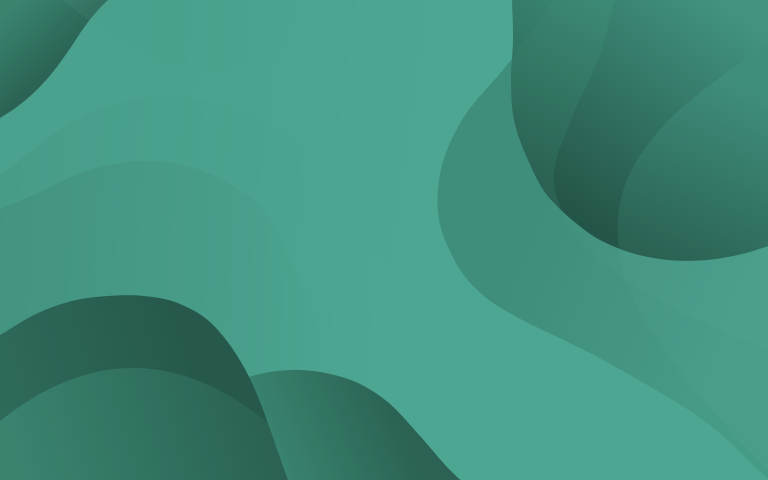
Reproduce this background procedurally as a WebGL 2 fragment shader.

```glsl
#version 300 es
precision highp float;
// Overlapping soft green waves: dark hills, a shaded bowl and faint translucent swells.

uniform vec2 u_resolution;
out vec4 outColor;

// Height of the design grid; x runs right, y runs down from the top.
const float GRID = 480.0;

// Palette
const vec3 MINT      = vec3(0.298, 0.650, 0.572);
const vec3 MINT_SOFT = vec3(0.290, 0.635, 0.555);
const vec3 SWELL     = vec3(0.278, 0.612, 0.532);
const vec3 SWELL_LOW = vec3(0.262, 0.578, 0.502);
const vec3 TEAL      = vec3(0.248, 0.555, 0.485);
const vec3 TEAL_PALE = vec3(0.276, 0.607, 0.528);
const vec3 FERN      = vec3(0.225, 0.515, 0.437);
const vec3 PINE      = vec3(0.167, 0.385, 0.328);
const vec3 DEEP      = vec3(0.143, 0.335, 0.285);

// Edge profiles, evenly spaced along one axis
const float CORNER[9]     = float[9](118., 109., 98., 84.5, 68., 48.5, 27.5, 10., -4.);
const float SWELL_TOP[9]  = float[9](176., 139., 111., 99., 98.5, 109., 132., 168., 252.);
const float SWELL_IN[9]   = float[9](209., 193., 175., 164., 161., 167., 183., 214., 290.);
const float HILL[9]       = float[9](335., 314., 301., 296., 296., 304., 328., 383., 480.);
const float MOUND[9]      = float[9](379., 372., 370., 374., 384., 404., 436., 470., 497.);
const float SLOPE[9]      = float[9](553., 511., 462., 439., 445., 489., 603., 703., 769.);
const float BOWL_SIDE[9]  = float[9](512., 513., 511., 514., 528., 551., 598., 660., 740.);
const float BOWL_BASE[9]  = float[9](160., 190., 227.5, 249., 259., 260.5, 254.5, 242., 228.);
const float FOLD[9]       = float[9](615., 598., 571., 554., 580., 658., 790., 930., 1070.);
const float FOLD_OUTER[9] = float[9](835., 744., 669., 627., 618., 634., 672., 721., 778.);

// Cubic spline through nine evenly spaced values, straight beyond the ends.
float spline(float t, float k[9]) {
  float start = clamp(floor(t), 0.0, 7.0);
  int n = int(start);
  float a = k[n], b = k[n + 1];
  float slopeA = n == 0 ? b - a : 0.5 * (b - k[max(n - 1, 0)]);
  float slopeB = n == 7 ? b - a : 0.5 * (k[min(n + 2, 8)] - a);
  float raw = t - start;
  float f = clamp(raw, 0.0, 1.0);
  float g = 1.0 - f;
  float curve = g * g * (1.0 + 2.0 * f) * a + f * f * (3.0 - 2.0 * f) * b
              + f * g * (g * slopeA - f * slopeB);
  return curve + slopeA * min(raw, 0.0) + slopeB * max(raw - 1.0, 0.0);
}

// Antialiased coverage of the positive side of d.
float cover(float d) {
  return clamp(0.5 + d / max(length(vec2(dFdx(d), dFdy(d))), 1e-4), 0.0, 1.0);
}

// Regions below a profile over x, and right of a profile over y.
float below(vec2 p, float x0, float span, float k[9]) {
  return cover(p.y - spline((p.x - x0) / span, k));
}
float rightOf(vec2 p, float span, float k[9]) {
  return cover(p.x - spline(p.y / span, k));
}

// Linear gradient between two points.
vec3 ramp(vec2 p, vec2 from, vec2 to, vec3 a, vec3 b) {
  vec2 axis = to - from;
  return mix(a, b, clamp(dot(p - from, axis) / dot(axis, axis), 0.0, 1.0));
}

void main() {
  vec2 p = vec2(gl_FragCoord.x, u_resolution.y - gl_FragCoord.y) * GRID / u_resolution.y;

  // Backdrop with a faint drape at the top
  vec3 col = ramp(p, vec2(150, 100), vec2(430, 140), MINT_SOFT, MINT);
  float drape = cover(70.0 * sin((p.x - 62.0) * 0.0108) - p.y) * step(p.x, 360.0);
  col = mix(col, SWELL, 0.25 * drape * smoothstep(320.0, 140.0, p.x));

  // Translucent swells, fading to the right
  float swell = below(p, 0.0, 47.0, SWELL_TOP);
  col = mix(col, ramp(p, vec2(0, 240), vec2(385, 260), SWELL, MINT), swell);
  float swellIn = below(p, 0.0, 38.0, SWELL_IN);
  col = mix(col, ramp(p, vec2(0, 240), vec2(330, 260), SWELL_LOW, MINT_SOFT),
            swellIn * smoothstep(345.0, 250.0, p.x));

  // Shaded corner at the upper left
  float corner = 1.0 - below(p, 0.0, 14.0, CORNER);
  vec3 cornerCol = ramp(p, vec2(58, 66), vec2(8, 12), PINE, FERN);
  cornerCol += 0.025 * drape;
  col = mix(col, cornerCol, corner);

  // Mound behind the hill
  vec3 moundCol = ramp(p, vec2(276, 455), vec2(395, 405), FERN, PINE);
  col = mix(col, moundCol, below(p, 240.0, 30.0, MOUND) * step(240.0, p.x));

  // Hill with a lighter inner layer
  vec3 hillCol = ramp(p, vec2(0, 385), vec2(190, 325), PINE * 1.08, DEEP * 1.03);
  vec3 hillInCol = ramp(p, vec2(20, 470), vec2(255, 400), FERN, PINE);
  float fromCrest = p.x - 133.0;
  hillCol = mix(hillCol, hillInCol, cover(p.y - 368.0 - 0.003 * fromCrest * fromCrest));
  col = mix(col, hillCol, below(p, 0.0, 36.0, HILL));

  // Wide slope on the right, with two pale folds
  float slope = rightOf(p, 60.0, SLOPE);
  float fold = rightOf(p, 60.0, FOLD);
  float foldOuter = rightOf(p, 60.0, FOLD_OUTER);
  vec3 slopeCol = ramp(p, vec2(520, 260), vec2(730, 350), TEAL, TEAL_PALE);
  slopeCol += 0.008 * fold + 0.010 * foldOuter;
  col = mix(col, slopeCol, slope);

  // Deep bowl, layered along the same folds
  float bowl = rightOf(p, 40.0, BOWL_SIDE) * (1.0 - below(p, 500.0, 40.0, BOWL_BASE));
  vec3 bowlCol = ramp(p, vec2(535, 175), vec2(620, 0), PINE, FERN * 1.06);
  bowlCol -= 0.012 * (1.0 - slope);
  vec3 foldCol = ramp(p, vec2(580, 212), vec2(725, 10), DEEP, TEAL * 1.03);
  vec3 outerCol = ramp(p, vec2(660, 257), vec2(742, 85), PINE, TEAL);
  bowlCol = mix(bowlCol, foldCol, fold);
  bowlCol = mix(bowlCol, outerCol, foldOuter);
  outColor = vec4(mix(col, bowlCol, bowl), 1.0);
}
```
